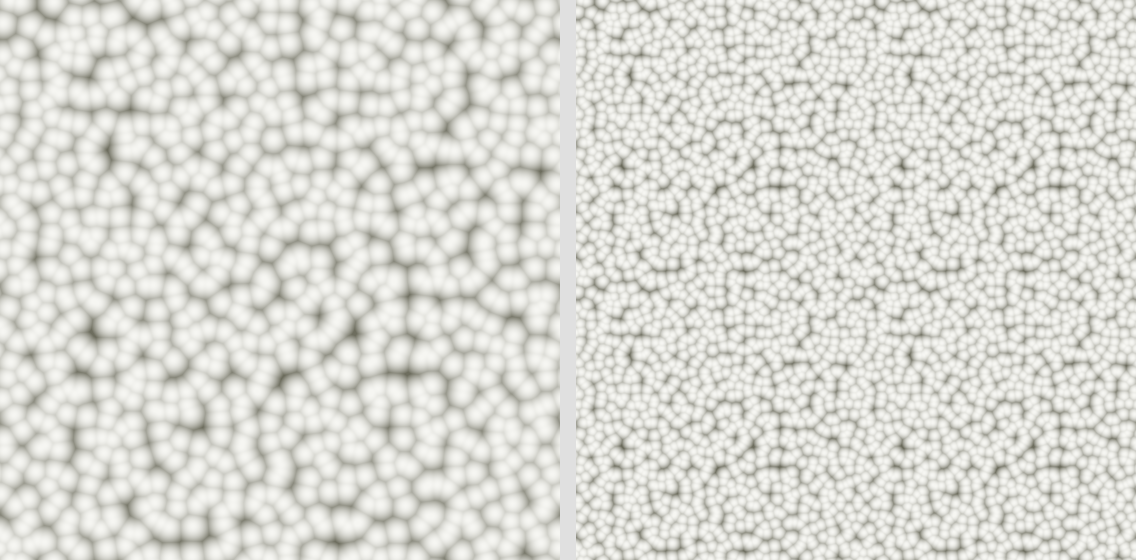
Left: one tile. Right: repeated 2 by 2.
Reproduce this texture procedurally as a Shadertoy shader.

```glsl
// Draws a seamless pebbled surface of pale soft domes with grey-olive creases.

const float CELLS = 30.0;          // whole number of cells per side
const float SEAM_SHARPNESS = 32.0; // higher gives crisper creases
const vec3 CROWN_COLOR = vec3(0.965, 0.965, 0.950);
const vec3 CREASE_COLOR = vec3(0.475, 0.475, 0.420);

// Integer hash: two random values in 0..1 for a whole-numbered cell
vec2 hash2(vec2 cell) {
    uvec2 q = uvec2(cell) * uvec2(1597u, 3812u) + uvec2(7919u, 104729u);
    q = q * 1664525u + 1013904223u;
    q.x += q.y * 1664525u;
    q.y += q.x * 1664525u;
    q ^= q >> 16u;
    q.x += q.y * 1664525u;
    q.y += q.x * 1664525u;
    q ^= q >> 16u;
    return vec2(q & 65535u) / 65536.0;
}

// Wrapping cellular noise: soft minimum of squared distances to the seeds
float softCellular(vec2 p, float period, float sharpness) {
    vec2 base = floor(p);
    float sum = 0.0;
    for (int y = -2; y <= 2; y++) {
        for (int x = -2; x <= 2; x++) {
            vec2 cell = base + vec2(x, y);
            vec2 seed = cell + hash2(mod(cell, period));
            vec2 toSeed = seed - p;
            sum += exp(-sharpness * dot(toSeed, toSeed));
        }
    }
    return -log(max(sum, 1e-30)) / sharpness;
}

// Blends from dome crown to crease by depth
vec3 shadeDome(float depth, vec3 crown, vec3 crease) {
    return mix(crown, crease, clamp(depth, 0.0, 1.1));
}

void mainImage(out vec4 fragColor, in vec2 fragCoord) {
    vec2 uv = fragCoord / iResolution.xy;
    float depth = softCellular(uv * CELLS, CELLS, SEAM_SHARPNESS);
    fragColor = vec4(shadeDome(depth, CROWN_COLOR, CREASE_COLOR), 1.0);
}
```
